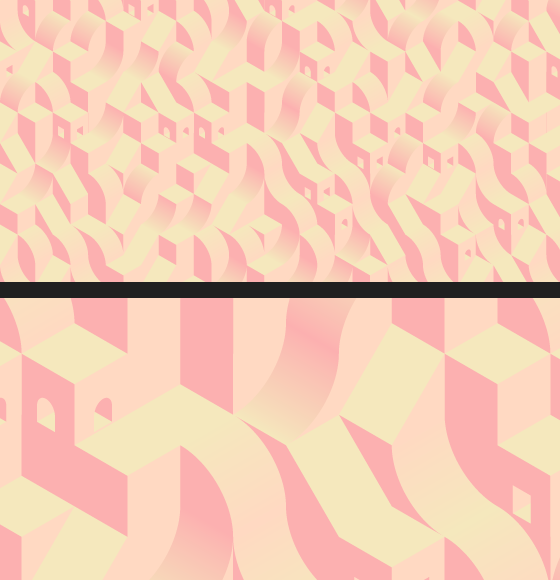
Top: the whole. Bottom: its middle third, enlarged.
A Shadertoy shader for this pattern:

```glsl
const float TILES_DOWN = 8.0;      // tile widths per canvas height
const float SIDE = 0.57735;        // edge of a hexagon one unit wide
const float ROW_OFFSET = 0.678;
const int SAMPLES = 4;             // per axis, for smooth edges

const vec3 CREAM = vec3(0.96, 0.91, 0.74);
const vec3 PEACH = vec3(1.00, 0.85, 0.76);
const vec3 PINK  = vec3(0.99, 0.69, 0.69);

float hash(vec2 p, float seed) {
    return fract(sin(dot(p, vec2(127.1, 311.7)) + seed * 74.7) * 43758.5453);
}

// Center of the pointy-topped hexagon that holds p
vec2 hexCenter(vec2 p) {
    vec2 period = vec2(1.0, 3.0 * SIDE);
    vec2 even = round(p / period) * period;
    vec2 odd = (floor(p / period) + 0.5) * period;
    return distance(p, even) < distance(p, odd) ? even : odd;
}

// A band swept from the upper left edge to the lower right edge.
// Profiles: 0 cube, 1 rounded, 2 ramp, 3 hollow, 4 inner corner
vec3 sweptBand(vec2 q, int profile, vec3 front, vec3 flank) {
    float across = 2.0 * q.x + 1.0;
    float down = 0.5 - q.y / SIDE - 0.5 * across;
    float travel = clamp(across + down, 0.0, 2.0);
    float angle = asin((travel - 1.0) * 0.70711) + 0.785398;
    float turn = clamp(angle / 1.570796, 0.0, 1.0);

    float outward = min(travel, 1.0);
    float steepness = step(1.0, travel);
    if (profile == 1) {
        outward = sin(angle);
        steepness = turn;
    } else if (profile == 2) {
        outward = 0.5 * travel;
        steepness = 0.0;
    } else if (profile == 3) {
        outward = 1.0 - cos(angle);
        steepness = 1.0 - turn;
    } else if (profile == 4) {
        outward = max(travel - 1.0, 0.0);
        steepness = step(travel, 1.0);
    }
    bool onBand = abs(across - outward - 0.5) < 0.5;
    return onBand ? mix(CREAM, front, steepness) : flank;
}

// A doorway cut in the right face, showing its jamb and floor
vec3 cutDoor(vec3 color, vec2 q, bool arched, vec3 jamb) {
    vec2 face = vec2(2.0 * q.x, q.y / SIDE + 1.0 - q.x);
    vec2 halfSize = vec2(0.17, 0.46);
    vec2 door = face - vec2(0.54, 0.03);
    float rise = halfSize.y;
    if (arched) {
        float bend = door.x / halfSize.x;
        rise -= 0.2 * (1.0 - sqrt(max(1.0 - bend * bend, 0.0)));
    }
    bool inside = abs(door.x) < halfSize.x && door.y > 0.0 && door.y < rise;
    vec3 recess = halfSize.x - door.x < door.y ? jamb : CREAM;
    return inside ? recess : color;
}

int pickProfile(float chance) {
    if (chance < 0.36) return 0;
    if (chance < 0.57) return 1;
    if (chance < 0.77) return 2;
    return chance < 0.91 ? 3 : 4;
}

vec3 blockTile(vec2 p) {
    vec2 center = hexCenter(p);
    vec2 id = round(center * vec2(2.0, 2.0 / (3.0 * SIDE)));
    vec2 q = p - center;
    vec2 mirrored = vec2(-q.x, q.y);

    int profile = pickProfile(hash(id, 1.0));
    vec3 color = hash(id, 2.0) < 0.5
        ? sweptBand(q, profile, PEACH, PINK)
        : sweptBand(mirrored, profile, PINK, PEACH);

    // Some cubes have doors on one or both faces
    if (profile == 0 && hash(id, 3.0) < 0.34) {
        bool arched = hash(id, 4.0) < 0.5;
        float faces = hash(id, 5.0);
        if (faces < 0.8) color = cutDoor(color, q, arched, PINK);
        if (faces > 0.2) color = cutDoor(color, mirrored, arched, PEACH);
    }
    return color;
}

void mainImage(out vec4 fragColor, in vec2 fragCoord) {
    vec3 sum = vec3(0.0);
    for (int i = 0; i < SAMPLES * SAMPLES; i++) {
        vec2 cell = vec2(i % SAMPLES, i / SAMPLES);
        vec2 jitter = (cell + 0.5) / float(SAMPLES) - 0.5;
        vec2 p = (fragCoord + jitter) / iResolution.y * TILES_DOWN;
        sum += blockTile(p + vec2(0.0, ROW_OFFSET));
    }
    fragColor = vec4(sum / float(SAMPLES * SAMPLES), 1.0);
}
```
